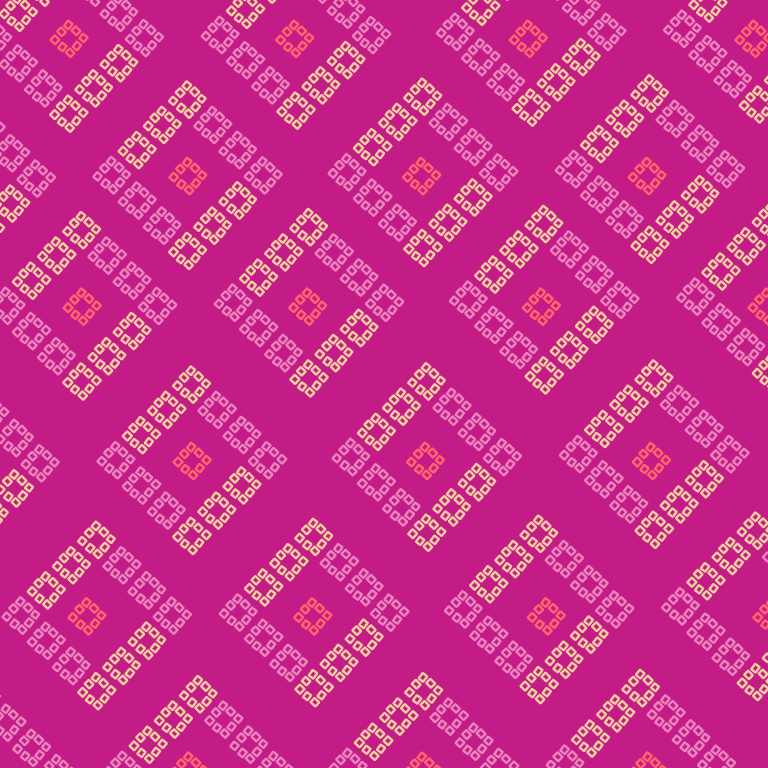
Reproduce this pattern procedurally as a Shadertoy shader.

```glsl
// Lengths are percent of the canvas height
const float PI = 3.14159265;
const vec3 MAGENTA = vec3(0.77, 0.11, 0.53);
const vec3 PINK = vec3(0.92, 0.52, 0.74);
const vec3 CREAM = vec3(0.95, 0.81, 0.62);
const vec3 CORAL = vec3(1.0, 0.40, 0.43);

const float COLUMN_STEP = 29.9;
const float ROW_STEP = 19.06;
const float BLOCK_STEP = 4.64;
const float SQUARE_STEP = 1.33;

vec2 rotate(vec2 p, float angle) {
    float c = cos(angle), s = sin(angle);
    return vec2(c * p.x - s * p.y, s * p.x + c * p.y);
}

float roundedBox(vec2 p, vec2 halfSize, float radius) {
    vec2 q = abs(p) - halfSize + radius;
    return length(max(q, 0.0)) + min(max(q.x, q.y), 0.0) - radius;
}

float coverage(float dist, float pixel) {
    return clamp(0.5 - dist / pixel, 0.0, 1.0);
}

// Eight small outlined squares around an empty middle
float blockDistance(vec2 p, float phase, float halfStroke) {
    p = rotate(p, -0.07);
    vec2 id = clamp(round(p / SQUARE_STEP), -1.0, 1.0);
    if (id == vec2(0.0)) return 1.0;
    vec2 wave = sin(vec2(2.3, 4.1) * id.x + vec2(3.7, 1.9) * id.y + phase);
    vec2 local = rotate(p - id * SQUARE_STEP - 0.05 * wave, 0.08 * wave.y);
    return abs(roundedBox(local, 0.40 + 0.04 * wave.yx, 0.08)) - halfStroke;
}

// Middle of a row, drifting by layered sines
vec2 rowAnchor(float row) {
    vec4 waves = sin(row * PI / 5.0 * vec4(1.0, 2.0, 3.0, 4.0));
    float x = 38.54 + 0.34 * row + dot(vec4(1.32, 0.08, 0.35, 0.08), waves);
    float y = 95.44 - ROW_STEP * row + dot(vec4(2.6, 0.3, -0.44, -0.36), waves);
    return vec2(x + 0.5 * COLUMN_STEP * mod(row, 2.0), y);
}

// Diamond of twelve blocks: the border of a turned 4 by 4 grid
vec3 paintDiamond(vec3 color, vec2 p, float phase, float halfStroke, float pixel) {
    vec2 q = rotate(p, PI / 4.0);
    vec2 id = clamp(floor(q / BLOCK_STEP) + 0.5, -1.5, 1.5);
    if (max(abs(id.x), abs(id.y)) < 1.0) return color;
    bool creamSide = abs(id.x) > 1.0 && id.x * id.y < 2.0;
    float blockPhase = phase + 0.4 * sin(3.1 * id.x + 1.7 * id.y);
    float d = blockDistance(q - id * BLOCK_STEP, blockPhase, halfStroke);
    return mix(color, creamSide ? CREAM : PINK, coverage(d, pixel));
}

vec3 paintCenter(vec3 color, vec2 p, float phase, float halfStroke, float pixel) {
    float d = blockDistance(rotate(p, PI / 4.0), phase, halfStroke);
    return mix(color, CORAL, coverage(d, pixel));
}

void mainImage(out vec4 fragColor, in vec2 fragCoord) {
    float pixel = 100.0 / iResolution.y;
    vec2 p = fragCoord * pixel;
    float nearestRow = round((95.44 - p.y) / ROW_STEP);
    vec3 color = MAGENTA;

    for (float i = -1.0; i <= 1.0; i++) {
        float row = nearestRow + i;
        vec2 anchor = rowAnchor(row);

        // Lower rows of diamonds sit slightly closer together
        float spacing = row > 3.5 ? 28.8 : 30.1;
        float column = round((p.x - anchor.x) / spacing);
        float rowSign = 1.0 - 2.0 * mod(row, 2.0);
        float sway = 0.52 * mod(column, 2.0) * rowSign;

        vec2 diamond = anchor + vec2(spacing * column + sway, 0.4 * column);
        vec2 center = anchor + vec2(COLUMN_STEP * column + sway - 0.15, -0.5);
        float phase = 0.3 * sin(1.7 * row + 2.9 * column);

        color = paintDiamond(color, p - diamond, phase, 0.155, pixel);
        color = paintCenter(color, p - center, phase, 0.155, pixel);
    }
    fragColor = vec4(color, 1.0);
}
```
